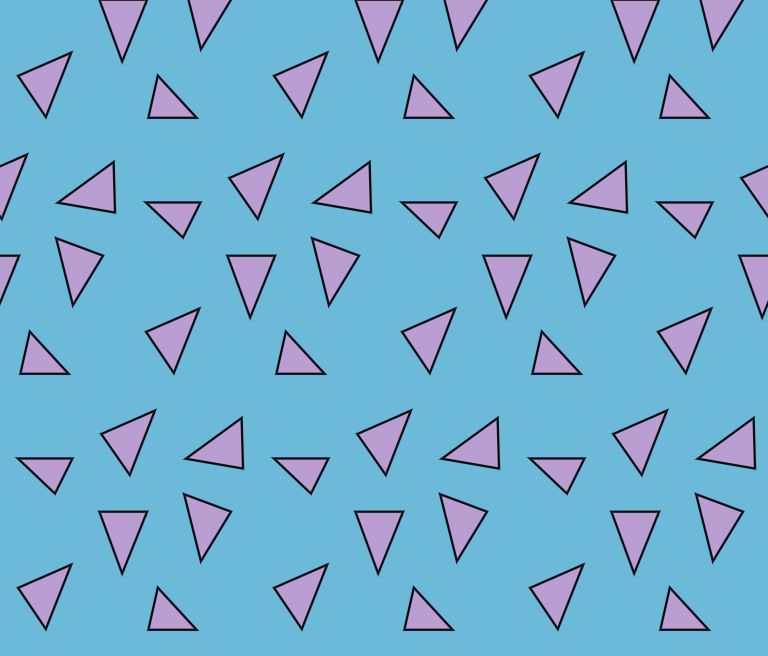
Reproduce this pattern procedurally as a WebGL 2 fragment shader.

```glsl
#version 300 es
precision highp float;
// Outlined lilac triangles scattered on sky blue, in square tiles laid like bricks.
// Each tile holds seven triangles; the signed distance to the nearest one
// gives both the mitred dark outline and the flat fill.

uniform vec2 u_resolution;
out vec4 fragColor;

// Corners in tile units, three per triangle, in clockwise order
const vec2 corners[21] = vec2[21](
    vec2(0.389, 0.869), vec2(0.613, 0.967), vec2(0.508, 0.698),
    vec2(0.715, 0.768), vec2(0.948, 0.938), vec2(0.954, 0.727),
    vec2(0.059, 0.776), vec2(0.290, 0.776), vec2(0.216, 0.627),
    vec2(0.382, 0.568), vec2(0.581, 0.568), vec2(0.477, 0.310),
    vec2(0.713, 0.639), vec2(0.909, 0.566), vec2(0.783, 0.359),
    vec2(0.064, 0.268), vec2(0.286, 0.365), vec2(0.180, 0.096),
    vec2(0.614, 0.276), vec2(0.778, 0.098), vec2(0.574, 0.098));

// Signed distance to the line a-b, positive on its left
float edgeDistance(vec2 p, vec2 a, vec2 b) {
    vec2 edge = normalize(b - a);
    return dot(p - a, vec2(-edge.y, edge.x));
}

// Negative inside; sharp corners keep the outline mitred
float triangleDistance(vec2 p, vec2 a, vec2 b, vec2 c) {
    return max(edgeDistance(p, a, b), max(edgeDistance(p, b, c), edgeDistance(p, c, a)));
}

// Antialiased coverage of the region where d is negative
float coverage(float d, float pixel) {
    return smoothstep(0.75 * pixel, -0.75 * pixel, d);
}

void main() {
    // Three tiles across, every other row shifted by half a tile
    float pixel = 3.0 / u_resolution.x;
    vec2 p = gl_FragCoord.xy * pixel;
    p.x += 0.5 * mod(floor(p.y), 2.0);
    vec2 tile = fract(p);

    // Nearest triangle in the tile
    float d = 1.0;
    for (int i = 0; i < 21; i += 3) {
        d = min(d, triangleDistance(tile, corners[i], corners[i + 1], corners[i + 2]));
    }

    // Background, outline, then the fill inset by the line width
    vec3 skyBlue = vec3(0.425, 0.725, 0.855);
    vec3 ink = vec3(0.03, 0.04, 0.045);
    vec3 lilac = vec3(0.73, 0.62, 0.825);
    vec3 color = mix(skyBlue, ink, coverage(d, pixel));
    color = mix(color, lilac, coverage(d + 0.0088, pixel));
    fragColor = vec4(color, 1.0);
}
```
